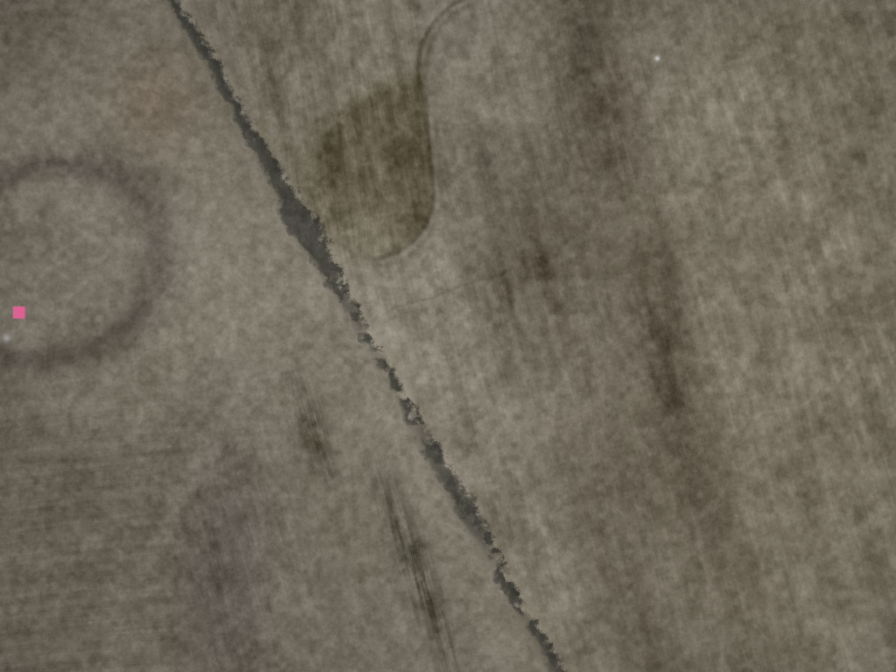
This texture is drawn by a Shadertoy shader. Its source:

```glsl
// Aerial view of dry fields: a diagonal ditch, a ring track, a mown strip and streaked soil.

float hash(vec2 p) {
    vec3 q = fract(p.xyx * vec3(0.1031, 0.103, 0.0973));
    q += dot(q, q.yzx + 33.33);
    return fract((q.x + q.y) * q.z);
}

float noise(vec2 p) {
    vec2 i = floor(p), f = fract(p);
    f = f * f * (3.0 - 2.0 * f);
    return mix(mix(hash(i), hash(i + vec2(1, 0)), f.x),
               mix(hash(i + vec2(0, 1)), hash(i + vec2(1, 1)), f.x), f.y);
}

// Fractal noise centred on zero
float fbm(vec2 p) {
    float sum = 0.0, amp = 0.5;
    for (int i = 0; i < 4; i++) {
        sum += amp * (noise(p) - 0.5);
        p = mat2(1.6, 1.2, -1.2, 1.6) * p + 7.3;
        amp *= 0.6;
    }
    return sum;
}

// Soft blob, sheared so that it leans right as it descends
float blob(vec2 p, float x, float y, float rx, float ry, float lean) {
    vec2 d = p - vec2(x, y);
    d.x += lean * d.y;
    d /= vec2(rx, ry);
    return exp(-dot(d, d));
}

float segment(vec2 p, vec2 a, vec2 b) {
    vec2 d = b - a;
    return length(p - a - d * clamp(dot(p - a, d) / dot(d, d), 0.0, 1.0));
}

float stroke(float dist, float width) {
    return exp(-dist * dist / (width * width));
}

void mainImage(out vec4 fragColor, in vec2 fragCoord) {
    vec2 p = fragCoord / iResolution.y;
    float cloud = fbm(p * 8.0), mottle = fbm(p * 30.0 + 31.0), grain = fbm(p * 95.0 + 9.0);
    vec2 w = p + 0.015 * vec2(cloud, mottle);

    // Signed distance from the ditch axis, positive on the right
    float across = (p.x - 0.26 - 0.571 * (1.0 - p.y)) * 0.868;
    float right = smoothstep(-0.01, 0.03, across);

    // Ground tone
    vec3 col = mix(vec3(0.475, 0.452, 0.402), vec3(0.465, 0.437, 0.375), smoothstep(0.6, 1.25, p.x));
    col += 0.03 * blob(p, 0.6, 0.45, 0.25, 0.25, 0.4);
    col += 0.035 * blob(p, 1.13, 0.55, 0.12, 0.45, 0.3);
    col += 0.03 * blob(p, 0.32, 0.62, 0.07, 0.2, 0.3);
    col -= 0.07 * blob(p, 0.05, 0.22, 0.38, 0.22, 0.0);
    col -= vec3(0.075, 0.075, 0.055) * blob(p, 0.34, 0.16, 0.07, 0.2, 0.0);
    col += vec3(0.0, -0.022, -0.03) * blob(w, 0.23, 0.85, 0.06, 0.07, 0.0);
    col -= 0.08 * blob(w, 0.0, 0.98, 0.11, 0.08, 0.0);

    // Leaning streaks on the right, near level rows at the lower left
    vec2 lean = vec2(p.x + 0.27 * p.y, p.y);
    float streak = fbm(lean * vec2(45.0, 4.0));
    float fine = fbm(lean * vec2(120.0, 9.0) + 20.0);
    float rows = fbm(vec2(p.x * 4.0, (p.y - 0.14 * p.x + 0.12 * p.x * p.x) * 100.0));
    float rowField = smoothstep(0.36, 0.2, p.x) * smoothstep(0.48, 0.35, p.y);
    col += right * (0.09 * streak + 0.07 * fine) + 0.09 * rows * rowField;
    col += 0.1 * fine * blob(p, 0.36, 0.15, 0.12, 0.25, 0.0);
    col += 0.09 * cloud + (0.08 + 0.06 * right) * mottle + 0.155 * grain;

    // Dark soil bands, broken into speckled streaks
    float soil = 1.1 * blob(w, 0.89, 0.88, 0.055, 0.2, 0.25);
    soil += 1.1 * blob(w, 0.995, 0.48, 0.04, 0.16, 0.12);
    soil += 0.9 * blob(w, 0.775, 0.59, 0.06, 0.09, 0.2);
    soil += 0.65 * blob(w, 0.87, 0.5, 0.12, 0.33, 0.3);
    soil += 0.75 * blob(w, 0.72, 0.77, 0.02, 0.06, 0.3);
    soil += 0.6 * blob(w, 0.93, 0.12, 0.045, 0.22, 0.3);
    soil += 0.45 * blob(w, 1.07, 0.22, 0.05, 0.16, 0.3);
    col -= vec3(0.105, 0.108, 0.105) * soil * clamp(0.9 + 2.0 * streak + 2.5 * mottle, 0.1, 1.8);

    // Ragged dark grass left of the ditch
    float grass = 1.1 * blob(w, 0.465, 0.365, 0.032, 0.085, 0.35);
    grass += 1.4 * blob(w, 0.618, 0.16, 0.028, 0.15, 0.36);
    col -= vec3(0.13, 0.123, 0.125) * grass * clamp(0.8 + 2.0 * fine + 2.5 * mottle, 0.0, 1.6);

    // Ring track, widest on its right side
    vec2 ring = w - vec2(0.078, 0.61);
    ring.y -= 0.1 * ring.x;
    float ringDist = (length(ring / vec2(0.165, 0.145)) - 1.0) * 0.155;
    float ringWidth = 0.021 + 0.009 * smoothstep(0.05, 0.22, p.x);
    col -= vec3(0.115, 0.113, 0.1) * stroke(ringDist, ringWidth) * (0.95 + 0.8 * mottle);

    // Mown strip with a rounded end, and its shaded patch
    float strip = segment(p, vec2(0.52, 1.1), vec2(0.55, 0.71)) - 0.095;
    float inside = smoothstep(0.006, -0.006, strip - 0.07 * smoothstep(0.54, 0.45, p.x));
    inside *= smoothstep(0.0, 0.02, across);
    float shade = smoothstep(0.015, -0.015, length(w - vec2(0.634, 0.705)) - 0.177);
    shade *= smoothstep(0.56, 0.74, p.y + 0.4 * (p.x - 0.55));
    col -= inside * (vec3(0.025, 0.023, 0.032) + vec3(0.095, 0.103, 0.113) * shade);
    col += inside * 0.09 * fbm(vec2(p.x + 0.12 * p.y, p.y * 0.05) * 110.0);
    float edge = stroke(strip, 0.004) + 0.5 * stroke(strip - 0.012, 0.004);
    col -= 0.07 * edge * smoothstep(0.5, 0.58, p.x) * smoothstep(0.9, 0.8, p.y);
    float bend = length(p - vec2(0.738, 0.896)) - 0.116;
    float bendPart = smoothstep(0.74, 0.68, p.x) * smoothstep(0.85, 0.89, p.y);
    col -= 0.11 * bendPart * (stroke(bend, 0.004) + 0.5 * stroke(bend + 0.012, 0.004));

    // Wheel tracks and footpaths
    for (int i = 0; i < 4; i++) {
        float x = 1.04 + 0.03 * float(i);
        float track = segment(p, vec2(x, 0.94), vec2(x + 0.23, 0.38));
        col += 0.03 * stroke(track, 0.004) * (0.8 + 3.0 * mottle);
    }
    col += 0.035 * stroke(segment(w, vec2(0.36, 0.42), vec2(0.17, 0.08)), 0.012);
    col -= 0.04 * stroke(segment(w, vec2(0.57, 0.535), vec2(0.75, 0.595)), 0.003);

    // Ditch: dark water, fraying into scattered pools
    float width = 0.007 + 0.011 * stroke(p.y - 0.66, 0.07) + 0.007 * stroke(p.y - 0.26, 0.06);
    float gaps = min(stroke(p.y - 0.43, 0.11) + stroke(p.y - 0.12, 0.09), 1.0);
    float ragged = across + 0.015 * mottle + 0.02 * grain;
    float water = smoothstep(0.007, -0.005, abs(ragged) - width);
    water *= 1.0 - gaps * smoothstep(0.42, 0.65, noise(p * 70.0) + 0.4 * grain);
    col += vec3(0.05, 0.045, 0.03) * stroke(ragged - width - 0.004, 0.006) * (0.3 + 0.5 * gaps);
    col = mix(col, vec3(0.235, 0.23, 0.21) + 0.12 * grain, 0.85 * water);

    // Small markers
    vec2 box = abs(p - vec2(0.028, 0.535));
    col = mix(col, vec3(0.9, 0.4, 0.6), smoothstep(0.011, 0.007, max(box.x, box.y)));
    col = mix(col, vec3(0.68), 0.8 * stroke(length(p - vec2(0.01, 0.497)), 0.006));
    col = mix(col, vec3(0.78), stroke(length(p - vec2(0.978, 0.913)), 0.004));

    // Lens falloff
    vec2 v = (p - vec2(0.667, 0.5)) / vec2(0.667, 0.5);
    fragColor = vec4(clamp(col * (1.03 - 0.075 * dot(v, v)), 0.0, 1.0), 1.0);
}
```
